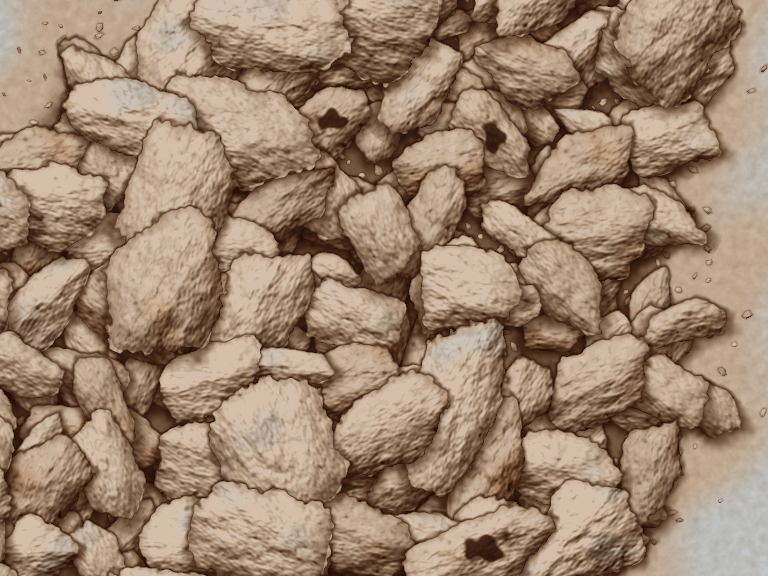
Give the GLSL for this texture, as a Shadertoy shader.

```glsl
// A heap of rough brown stones on a dusty concrete floor, lit from above.

struct Stone { vec2 local; vec2 size; float id; float dist; mat2 turn; };

vec2 hash2(vec2 p) {
    vec3 q = fract(p.xyx * vec3(0.1031, 0.103, 0.0973));
    q += dot(q, q.yzx + 33.33);
    return fract((q.xx + q.yz) * q.zy);
}

float noise(vec2 p) {
    vec2 i = floor(p), f = p - i, u = f * f * (3.0 - 2.0 * f);
    vec2 e = vec2(0, 1);
    float a = dot(hash2(i) - 0.5, f), b = dot(hash2(i + e.yx) - 0.5, f - e.yx);
    float c = dot(hash2(i + e) - 0.5, f - e), d = dot(hash2(i + 1.0) - 0.5, f - 1.0);
    return 2.0 * mix(mix(a, b, u.x), mix(c, d, u.x), u.y);
}

float fbm(vec2 p) {
    float sum = 0.0, amp = 1.0;
    for (int i = 0; i < 4; i++) {
        sum += amp * noise(p);
        p = mat2(1.6, 1.2, -1.2, 1.6) * p + 7.3;
        amp *= 0.56;
    }
    return sum;
}

// Earth tones from deep crevice (0) to pale dust (1)
vec3 earth(float tone) {
    float t = clamp(tone, 0.0, 1.03) * 5.0;
    vec3 c = mix(vec3(0.10, 0.04, 0.02), vec3(0.27, 0.15, 0.09), min(t, 1.0));
    c = mix(c, vec3(0.42, 0.31, 0.22), clamp(t - 1.0, 0.0, 1.0));
    c = mix(c, vec3(0.57, 0.46, 0.37), clamp(t - 2.0, 0.0, 1.0));
    c = mix(c, vec3(0.71, 0.61, 0.51), clamp(t - 3.0, 0.0, 1.0));
    return mix(c, vec3(0.81, 0.73, 0.65), max(t - 4.0, 0.0));
}

// Signed distance to the border of the heap, negative inside
float heap(vec2 p) {
    float right = p.x - 1.2 + 0.5 * max(0.25 - p.y, 0.0);
    float topLeft = (p.y - 0.76 - 0.8 * p.x) * 0.78;
    return max(right, topLeft) + 0.025 * sin(p.y * 11.0 + 2.0 * sin(p.x * 7.0));
}

// Chipped convex outline in stone units, negative inside
float outline(vec2 q, float id) {
    float d = length(q) - 1.08;
    for (int i = 0; i < 6; i++) {
        vec2 h = hash2(vec2(i, id));
        float angle = (float(i) + 0.8 * h.x) * 1.0472;
        float side = dot(vec2(cos(angle), sin(angle)), q) - mix(0.7, 1.0, h.y);
        float k = max(0.14 - abs(d - side), 0.0);
        d = max(d, side) + k * k * 1.8;
    }
    return d;
}

// Height of a stone: a dome broken by a crest, with grain along its length
float relief(vec2 r, vec2 size, float id) {
    float e = clamp(-outline(r / size, id) / 0.6, 0.0, 1.0);
    float across = r.y + 0.3 * r.x * sin(id) - 0.25 * size.y * cos(id * 3.0);
    float crest = -0.3 * sqrt(across * across + 0.00006);
    return size.y * 0.28 * e * (2.0 - e) + crest + 0.0125 * fbm(r * vec2(13, 22) + id);
}

// Walks from the front stones to the back ones until one is hit, gathering shadow
bool findStone(vec2 p, float wobble, out Stone stone, inout float shadow) {
    for (int layer = 0; layer < 4; layer++) {
        bool gravel = layer == 3;
        float depth = float(layer);
        float cell = gravel ? 0.023 : 0.18 - 0.045 * depth;
        float share = layer == 0 ? 0.45 : gravel ? 0.4 : 0.95;
        float spread = gravel ? 0.2 : 0.05;
        vec2 seed = vec2(23.0 * depth + 11.0);
        vec2 home = floor(p / cell);
        for (int n = 0; n < 9; n++) {
            vec2 c = home + vec2(n % 3 - 1, n / 3 - 1);
            vec2 center = (c + 0.2 + 0.6 * hash2(c + seed)) * cell;
            vec2 rel = p - center, shape = hash2(c + seed + 15.3);
            float len = cell * (gravel ? mix(0.15, 0.45, shape.x) : mix(0.58, 0.94, shape.x));
            if (dot(rel, rel) > pow(len * 1.16 + 0.015, 2.0)) continue;
            vec2 luck = hash2(c + seed + 33.1), spin = hash2(c + seed + 52.3);
            if (luck.x > share || heap(center) > spread * luck.y * luck.y - len * 0.3) continue;

            vec2 size = len * vec2(1.0, mix(0.45, 0.86, shape.y));
            float angle = 2.6 * (spin.x - 0.5), id = floor(spin.y * 97.0);
            mat2 turn = mat2(cos(angle), -sin(angle), sin(angle), cos(angle));
            vec2 r = turn * rel;
            float dist = (outline(r / size, id) + wobble) * size.y;
            if (dist < 0.0) {
                stone = Stone(r, size, id, dist, turn);
                float rim = smoothstep(0.0, -1.5 / iResolution.y, dist);
                shadow *= mix(gravel ? 0.8 : 0.5, 1.0, rim) * (1.02 - 0.03 * depth);
                return true;
            }
            // Contact shadow, wider below the stone
            float reach = min(0.35 * len, mix(0.006, 0.027, smoothstep(-0.5, 0.6, -rel.y / len)));
            shadow *= mix(gravel ? 0.7 : 0.3, 1.0, smoothstep(-0.3 * reach, reach, dist));
        }
    }
    return false;
}

// x: tone, y: tint
vec2 shadeStone(Stone s) {
    vec2 r = s.local, e = vec2(0.0016, 0);
    float h = relief(r, s.size, s.id);
    vec2 slope = vec2(relief(r + e, s.size, s.id), relief(r + e.yx, s.size, s.id)) - h;
    vec3 sun = normalize(vec3(s.turn * vec2(-0.2, 0.55), 0.85));
    float diffuse = max(dot(normalize(vec3(-slope / e.x, 1)), sun), 0.0);
    vec2 trait = hash2(vec2(s.id, 21));
    float tone = (0.2 + 0.86 * diffuse) * mix(0.9, 1.1, trait.x);
    // Pits and dusty mottling
    tone += 0.12 * noise(r * 60.0) - 0.5 * max(noise(r * 110.0 + s.id) - 0.14, 0.0);
    tone *= mix(0.8, 1.0, smoothstep(0.0, 0.15, -s.dist / s.size.y));
    // A few large stones are hollow
    float hollow = length(r / s.size * vec2(1.2, 1.0) - 0.1) - 0.28 + 0.5 * noise(r * 40.0);
    if (trait.y > 0.96 && s.size.y > 0.06) tone *= mix(0.2, 1.0, smoothstep(-0.08, 0.08, hollow));
    float stain = smoothstep(0.05, 0.4, noise(r * 12.0 - s.id)) * (trait.x - 0.5);
    return vec2(tone - 0.3 * abs(stain), 1.2 * stain - 0.06);
}

void mainImage(out vec4 fragColor, in vec2 fragCoord) {
    vec2 p = fragCoord / iResolution.y;
    float shadow = 1.0, wobble = 0.16 * noise(p * 24.0) + 0.09 * noise(p * 80.0);
    Stone stone;
    vec2 surface;
    if (findStone(p, wobble, stone, shadow)) {
        surface = shadeStone(stone);
    } else {
        // Concrete swept with dust, dark earth under the heap
        float edge = heap(p), bare = smoothstep(0.06, 0.2, edge + 0.15 * noise(p * 6.0));
        surface = vec2(0.87 + 0.1 * bare + 0.12 * fbm(p * 60.0), 0.9 * bare - 0.05);
        surface.x *= mix(0.5, 1.0, smoothstep(-0.06, 0.0, edge));
    }
    vec3 color = earth(surface.x * shadow) * (1.0 + surface.y * vec3(-0.09, 0.04, 0.18));
    fragColor = vec4(color, 1);
}
```
